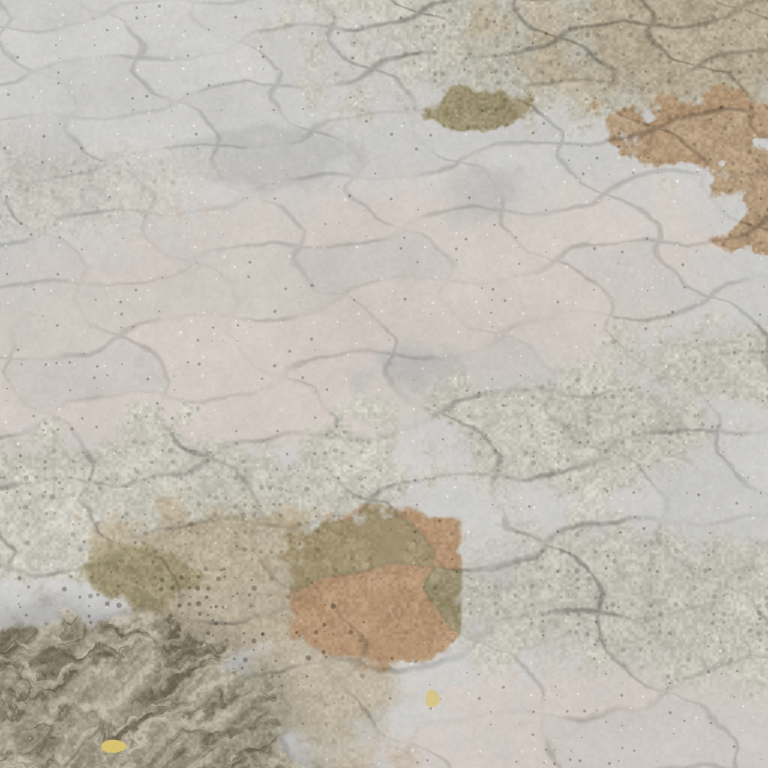
This texture is drawn by a WebGL 1 fragment shader. Its source:

```glsl
precision highp float;
// Rain-soaked interlocking pavers seen at an angle, under a pale film of water.
// A perspective lattice is bent by clipped waves into bone-shaped blocks; ragged
// patches then blend pink, rough and brown areas, with a boulder at lower left.
uniform vec2 u_resolution;

const float PI = 3.14159265;
const float HORIZON = 3.35;        // height at which the paving would vanish
const vec2 FOCUS = vec2(0.5, 0.56);
const vec2 LATTICE_SHIFT = vec2(0.08, 0.73);
const vec2 BLOCK_SPACING = vec2(0.126, 0.084);
const float BEND = 0.165;          // pinch and bulge of the block sides
const float JOINT_WIDTH = 0.0065;
const vec3 FILM = vec3(0.800, 0.797, 0.785);
const vec3 PINK = vec3(0.815, 0.778, 0.750);
const vec3 ROUGH = vec3(0.765, 0.755, 0.710);
const vec3 DUN = vec3(0.690, 0.640, 0.540);
const vec3 OLIVE = vec3(0.610, 0.570, 0.450);
const vec3 RUST = vec3(0.690, 0.570, 0.450);
const vec3 SHADOW = vec3(0.735, 0.733, 0.718);
const vec3 ROCK_DARK = vec3(0.420, 0.390, 0.320);
const vec3 ROCK_PALE = vec3(0.760, 0.735, 0.670);
const vec3 LEAF = vec3(0.850, 0.760, 0.440);

float hash(vec2 p) {
  vec3 q = fract(vec3(p.xyx) * 0.1031);
  q += dot(q, q.yzx + 33.33);
  return fract((q.x + q.y) * q.z);
}

float noise(vec2 p) {
  vec2 i = floor(p), f = fract(p);
  f = f * f * (3.0 - 2.0 * f);
  return mix(mix(hash(i), hash(i + vec2(1.0, 0.0)), f.x),
             mix(hash(i + vec2(0.0, 1.0)), hash(i + 1.0), f.x), f.y);
}

float fbm(vec2 p) {
  float sum = 0.0, amp = 0.5;
  for (int k = 0; k < 5; k++) {
    sum += amp * noise(p);
    p = mat2(1.6, 1.2, -1.2, 1.6) * p + 7.3;
    amp *= 0.5;
  }
  return sum;
}

// Soft ellipse (centre, radii); ragged shifts its outline
float blob(vec2 p, vec4 e, float soft, float ragged) {
  return smoothstep(-soft, soft, 1.0 - length((p - e.xy) / e.zw) + ragged);
}

// Jittered specks, at most one per cell
float specks(vec2 p, float cells, float density, float size) {
  vec2 id = floor(p * cells);
  vec2 jitter = 0.3 + 0.4 * vec2(hash(id + 3.1), hash(id + 8.7));
  float d = length(fract(p * cells) - jitter) - size * hash(id + 5.3);
  float soft = 0.0012 * cells;
  return step(1.0 - density, hash(id + 19.0)) * (1.0 - smoothstep(-soft, soft, d));
}

void main() {
  vec2 p = gl_FragCoord.xy / u_resolution;
  float cloud = fbm(p * 9.0 + 20.0) - 0.48;
  float fray = fbm(p * 32.0 + 50.0) - 0.48;
  float rag = cloud * 1.2 + fray * 1.1;
  float grain = noise(p * 256.0) * 0.65 + noise(p * 120.0 + 9.0) * 0.35 - 0.5;

  // Block lattice on the ground plane
  float depth = (HORIZON - p.y) / (HORIZON - FOCUS.y);
  vec2 ground = (p - FOCUS) / depth;
  vec2 g = vec2(dot(ground, vec2(6.06, 5.12)), dot(ground, vec2(2.13, -11.71)));
  g += LATTICE_SHIFT + 0.2 * vec2(fbm(p * 20.0), fbm(p * 20.0 + 40.0)) - 0.1;
  vec2 s = clamp(1.45 * sin(PI * g), -1.0, 1.0);
  vec2 cell = g - BEND * vec2(cos(PI * g.x) * s.y, -cos(PI * g.y) * s.x);
  vec2 gap = abs(cell - floor(cell + 0.5)) * BLOCK_SPACING * depth;
  float jointDist = min(gap.x, gap.y) + fray * 0.004;
  float joint = 1.0 - smoothstep(0.0, JOINT_WIDTH, jointDist);
  joint *= 0.25 + 1.1 * smoothstep(0.2, 0.8, noise(p * 17.0 + 70.0));
  float tone = hash(floor(cell) + 31.0);

  // Area masks
  vec2 tilted = vec2(p.x, p.y - 0.15 * (p.x - 0.4));
  float pink = max(blob(tilted, vec4(0.38, 0.57, 0.56, 0.18), 0.25, rag * 0.7),
                   blob(p, vec4(0.85, 0.02, 0.36, 0.14), 0.3, rag));
  float rough = blob(p, vec4(0.20, 0.34, 0.36, 0.10), 0.15, rag);
  rough = max(rough, blob(p, vec4(0.74, 0.44, 0.21, 0.08), 0.2, rag));
  rough = max(rough, blob(p, vec4(0.80, 0.22, 0.31, 0.10), 0.3, rag));
  rough = max(rough, blob(p, vec4(0.96, 0.53, 0.16, 0.06), 0.25, rag));
  rough = max(rough, blob(p, vec4(0.05, 0.75, 0.17, 0.06), 0.4, rag) * 0.6);
  rough = max(rough, blob(p, vec4(0.80, 0.96, 0.34, 0.15), 0.25, rag));
  float dun = blob(p, vec4(0.92, 0.95, 0.25, 0.10), 0.4, rag) * 0.8;
  dun = max(dun, blob(p, vec4(0.30, 0.25, 0.15, 0.09), 0.2, rag) * (0.45 + 0.55 * tone));
  dun = max(dun, blob(p, vec4(0.42, 0.10, 0.10, 0.11), 0.4, rag) * 0.7);
  float rust = max(blob(p, vec4(0.90, 0.83, 0.15, 0.045), 0.12, rag * 1.6),
                   blob(p, vec4(1.01, 0.75, 0.07, 0.11), 0.12, rag * 1.6));
  float olive = max(blob(p, vec4(0.625, 0.857, 0.07, 0.033), 0.15, rag * 1.4),
                    blob(p, vec4(0.18, 0.245, 0.065, 0.038), 0.15, rag));
  float clear = blob(p, vec4(0.50, 0.24, 0.125, 0.105), 0.07, rag * 0.6);
  clear *= 1.0 - smoothstep(0.598, 0.604, p.x);
  float shade = max(blob(p, vec4(0.36, 0.79, 0.10, 0.035), 0.3, rag * 1.5),
                    blob(p, vec4(0.54, 0.52, 0.07, 0.035), 0.3, rag * 1.5));
  shade = max(shade, blob(p, vec4(0.64, 0.75, 0.055, 0.035), 0.4, rag * 1.5));

  // Paving and water
  vec3 color = mix(FILM, PINK, pink * (0.6 + 0.4 * tone));
  color = mix(color, SHADOW, shade * 0.8);
  color = mix(color, ROUGH, rough);
  color = mix(color, DUN, dun);
  color = mix(color, mix(RUST, DUN, tone * 0.5), rust);
  color = mix(color, OLIVE, olive);
  color = mix(color, mix(OLIVE, RUST, smoothstep(0.35, 0.65, tone)), clear);
  float bare = max(max(rough, dun), max(rust, olive));
  color += (tone - 0.5) * 0.03 + cloud * 0.06 + fray * mix(0.03, 0.1, bare);
  color += grain * mix(0.04, 0.16, bare);
  color *= 1.0 - joint * mix(0.085, 0.17, max(bare, clear));

  // Grit, glints and bubbles
  float shore = blob(p, vec4(0.15, 0.16, 0.30, 0.10), 0.25, rag);
  color *= 1.0 - 0.25 * specks(p, 60.0, 0.2, 0.12);
  color *= 1.0 - 0.28 * max(shore, bare * 0.5) * specks(p + 0.7, 85.0, 0.35, 0.3);
  color += 0.1 * specks(p + 0.37, 70.0, 0.2, 0.12);

  // Boulder with slanting cracks and a dark wet rim
  vec4 boulder = vec4(0.10, -0.06, 0.31, 0.26);
  float rock = blob(p, boulder, 0.03, rag * 0.2);
  float rim = blob(p, boulder, 0.12, rag * 0.2 + 0.05) - rock;
  vec2 seam = mat2(0.92, -0.39, 0.39, 0.92) * p * vec2(17.0, 38.0) + rag * 2.0;
  float crack = 1.0 - smoothstep(0.0, 0.13, abs(fbm(seam) - 0.48));
  float relief = 0.64 + 1.3 * (fbm(seam * 1.7 + 4.0) - 0.48) - 0.35 * crack + grain * 0.45;
  vec3 stone = mix(ROCK_DARK, ROCK_PALE, clamp(relief, 0.0, 1.0));
  color *= 1.0 - 0.2 * max(rim, 0.0);
  color = mix(color, stone, rock);

  // Fallen leaves
  float leaf = max(blob(p, vec4(0.147, 0.028, 0.015, 0.008), 0.12, fray),
                   blob(p, vec4(0.563, 0.091, 0.010, 0.013), 0.12, fray) * 0.7);
  color = mix(color, LEAF, leaf);
  gl_FragColor = vec4(clamp(color, 0.0, 1.0), 1.0);
}
```
